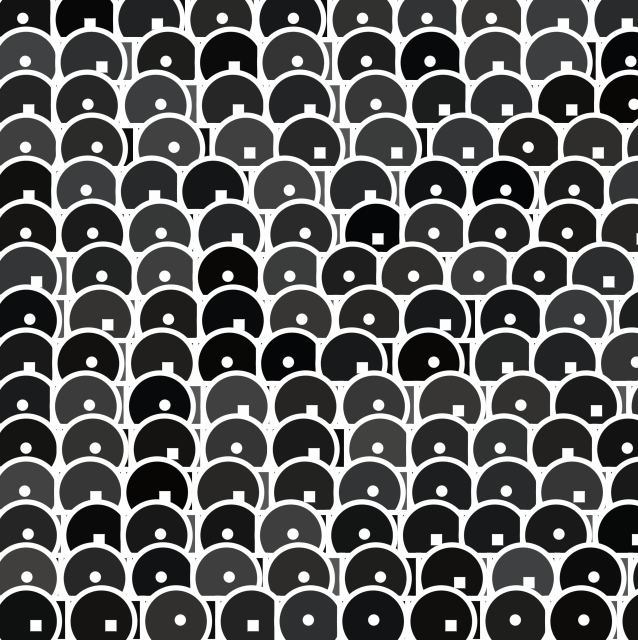
Give the GLSL for this pattern, as a Shadertoy shader.

```glsl
// Fifteen overlapping rows of dark, white-rimmed discs on uneven tiles, each pierced by a dot or a square.

// Lengths are in row pitches.
const float ROWS_HIGH = 14.892;        // canvas height
const int LAST_ROW = 14;
const float FIRST_ROW_DEPTH = 0.427;   // top edge to first row centre
const float FIRST_TILE_X = -0.233;
const float MIN_WIDTH = 1.36;
const float MAX_WIDTH = 1.80;
const float STROKE = 0.122;
const float HALF_TILE = 0.442;         // half height of a tile's fill
const float DISC_RADIUS = 0.717;
const float DISC_DROP = 0.03;
const float DOT_RADIUS = 0.132;
const float SQUARE_HALF = 0.131;
const vec3 WHITE = vec3(0.995);

float hash(vec2 cell, float seed) {
    vec3 q = fract(vec3(cell, seed) * vec3(0.1031, 0.1130, 0.0973) + 0.37);
    q += dot(q, q.yzx + 33.33);
    return fract((q.x + q.y) * q.z);
}

float boxDistance(vec2 p, vec2 halfSize) {
    vec2 d = abs(p) - halfSize;
    return length(max(d, 0.0)) + min(max(d.x, d.y), 0.0);
}

float coverage(float dist, float blur) {
    return 1.0 - smoothstep(-blur, blur, dist);
}

// Near-black to charcoal, faintly warm or cool.
vec3 discColour(vec2 cell) {
    float grey = mix(0.02, 0.26, pow(hash(cell, 2.0), 1.1));
    float warmth = 0.012 * (hash(cell, 3.0) - 0.5);
    return vec3(grey + warmth, grey, grey - warmth);
}

// Paints one tile; p is measured from its left edge and row centre.
vec3 paintTile(vec3 under, vec2 p, float width, vec2 cell, float blur) {
    // White frame and the fill that peeks out beside the disc
    vec2 middle = vec2(0.5 * (width + STROKE), 0.0);
    vec2 fillHalf = vec2(0.5 * (width - STROKE), HALF_TILE);
    float fillShape = boxDistance(p - middle, fillHalf);
    float frameShape = boxDistance(p - middle, fillHalf + STROKE);
    vec3 fillColour = vec3(hash(cell, 4.0) < 0.5 ? 0.05 : 0.34);
    vec3 colour = mix(under, WHITE, coverage(frameShape, blur));
    colour = mix(colour, fillColour, coverage(fillShape, blur));

    // Rimmed disc, fixed to the left edge whatever the tile width
    vec2 centre = vec2(STROKE + DISC_RADIUS, -DISC_DROP);
    float disc = length(p - centre) - DISC_RADIUS;
    colour = mix(colour, WHITE, coverage(disc - STROKE, blur));
    colour = mix(colour, discColour(cell), coverage(disc, blur));

    // Dot in the tile middle, or a square hung from it by one corner
    float dotShape = length(p - middle) - DOT_RADIUS;
    vec2 hung = middle + vec2(SQUARE_HALF, -SQUARE_HALF);
    float squareShape = boxDistance(p - hung, vec2(SQUARE_HALF));
    float mark = hash(cell, 5.0) < 0.55 ? dotShape : squareShape;
    return mix(colour, WHITE, coverage(mark, blur));
}

// Lays tiles from left to right, each one over its neighbour.
vec3 paintRow(vec3 under, vec2 p, int row, float canvasWidth, float blur) {
    vec3 colour = under;
    float left = FIRST_TILE_X;
    int tileCount = int(ceil(canvasWidth / MIN_WIDTH)) + 1;
    for (int i = 0; i < tileCount; i++) {
        vec2 cell = vec2(float(i), float(row));
        float width = mix(MIN_WIDTH, MAX_WIDTH, hash(cell, 1.0));
        colour = paintTile(colour, p - vec2(left, 0.0), width, cell, blur);
        left += width;
    }
    return colour;
}

void mainImage(out vec4 fragColor, in vec2 fragCoord) {
    float scale = ROWS_HIGH / iResolution.y;
    vec2 p = fragCoord * scale;
    float blur = 0.7 * scale;
    float depth = ROWS_HIGH - p.y - FIRST_ROW_DEPTH;

    // The row at this height, then the row below whose disc tops overlap it
    int row = min(int(floor(depth + HALF_TILE + STROKE)), LAST_ROW);
    int lowest = min(row + 1, LAST_ROW);
    vec3 colour = WHITE;
    for (int r = row; r <= lowest; r++) {
        vec2 local = vec2(p.x, float(r) - depth);
        colour = paintRow(colour, local, r, iResolution.x * scale, blur);
    }
    fragColor = vec4(colour, 1.0);
}
```
